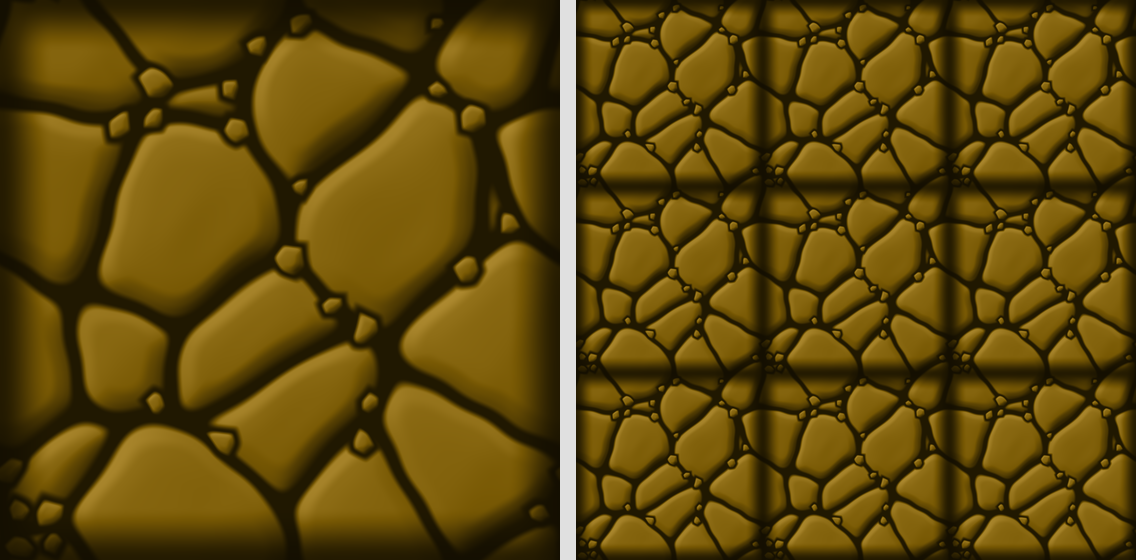
Left, the tile; right, the same tile 3 across and 3 down.
Write a WebGL 2 fragment shader that draws this texture.

```glsl
#version 300 es
precision highp float;
// Painted ochre cobbles with dark joints and small pebbles where joints meet.
// Stones are cells of a wrapped, weighted Voronoi diagram with rounded corners;
// bevels are lit from the upper left and the tile darkens towards its borders.

#define STONES 4.0        // stone cells per side
#define PEBBLES 16.0      // pebble candidates per side
#define JITTER 0.88       // irregularity of stone sites
#define WEIGHT 0.6        // variation of stone size
#define JOINT 0.052       // half width of a joint, in stone cells
#define ROUNDING 19.0     // higher is sharper corners
#define MEETING 0.24      // how near a joint crossing pebbles lie
#define FACE 0.508        // brightness of stone faces
#define JOINT_TONE 0.125  // brightness of joints
#define BORDER 0.095      // width of the dark border

out vec4 fragColor;
uniform vec2 u_resolution;

const float TAU = 6.2831853;
const vec2 LIGHT = vec2(-0.6, 0.8);

vec3 hash3(vec2 cell, uint salt) {
  uvec3 v = uvec3(uvec2(ivec2(cell)), salt) * 1664525u + 1013904223u;
  for (int i = 0; i < 2; i++) {
    v.x += v.y * v.z;
    v.y += v.z * v.x;
    v.z += v.x * v.y;
    v ^= v >> 16u;
  }
  return vec3(v >> 8u) / 16777216.0;
}

float noise(vec2 p) {
  vec2 c = floor(p), f = smoothstep(0.0, 1.0, p - c);
  float low = mix(hash3(c, 7u).x, hash3(c + vec2(1, 0), 7u).x, f.x);
  float high = mix(hash3(c + vec2(0, 1), 7u).x, hash3(c + vec2(1, 1), 7u).x, f.x);
  return mix(low, high, f.y);
}

// Stone site: position in xy, weight in z
vec3 stoneSite(vec2 cell) {
  vec3 h = hash3(mod(cell, STONES), 1u);
  return vec3(cell + 0.5 + JITTER * (h.xy - 0.5), WEIGHT * h.z);
}

float power(vec2 p, vec3 site) {
  vec2 d = p - site.xy;
  return dot(d, d) - site.z;
}

// Small where three stones meet
float crossing(vec2 p) {
  vec3 best = vec3(1e3);
  for (int i = 0; i < 25; i++) {
    float w = power(p, stoneSite(floor(p) + vec2(i % 5 - 2, i / 5 - 2)));
    if (w < best.x) best = vec3(w, best.xy);
    else if (w < best.y) best = vec3(best.x, w, best.y);
    else best.z = min(best.z, w);
  }
  return best.z - best.x;
}

// Inner distance to the rounded outline in x, outward direction in yz
vec3 stoneEdge(vec2 p, out vec2 cell) {
  float nearest = 1e3;
  for (int i = 0; i < 25; i++) {
    vec2 c = floor(p) + vec2(i % 5 - 2, i / 5 - 2);
    float w = power(p, stoneSite(c));
    if (w < nearest) { nearest = w; cell = c; }
  }
  vec2 centre = stoneSite(cell).xy;
  vec3 sum = vec3(0.0);
  for (int i = 0; i < 25; i++) {
    vec2 c = floor(p) + vec2(i % 5 - 2, i / 5 - 2);
    if (c == cell) continue;
    vec3 other = stoneSite(c);
    vec2 to = other.xy - centre;
    float len = max(length(to), 0.01);
    float w = exp(-ROUNDING * (power(p, other) - nearest) / (2.0 * len));
    sum += w * vec3(1.0, to / len);
  }
  return vec3(-log(sum.x + 1e-9) / ROUNDING - JOINT, sum.yz / (sum.x + 1e-9));
}

vec3 pebbleEdge(vec2 q, float radius, vec2 id) {
  float k = 7.0 / radius;
  vec3 sum = vec3(0.0);
  for (int i = 0; i < 6; i++) {
    vec3 h = hash3(id, uint(20 + i));
    float a = TAU * (float(i) + 0.6 * h.x) / 6.0;
    vec2 dir = vec2(cos(a), sin(a));
    sum += exp(-k * (radius * (0.8 + 0.5 * h.y) - dot(q, dir))) * vec3(1.0, dir);
  }
  return vec3(-log(sum.x + 1e-9) / k, sum.yz / (sum.x + 1e-9));
}

// Brightness of a bevelled surface with soft diagonal strokes
float shade(vec3 edge, vec2 rel, vec2 id, float bevel) {
  float lit = dot(edge.yz, LIGHT);
  vec2 along = vec2(dot(rel, vec2(0.6, 0.8)) * 1.3, dot(rel, vec2(0.8, -0.6)) * 4.5);
  float stroke = noise(along + id * 9.0 + 50.0) - 0.5;
  float depth = edge.x / bevel + 0.35 * stroke;
  float tone = FACE + 0.05 * dot(rel, LIGHT) + 0.035 * stroke;
  tone += 0.03 * lit * (1.0 - smoothstep(0.8, 2.4, depth));
  tone += 0.095 * max(lit, 0.0) * (1.0 - smoothstep(0.35, 1.05, depth));
  float shadow = 0.6 * (1.0 - smoothstep(0.6, 1.3, depth)) + 0.4 * (1.0 - smoothstep(0.1, 0.7, depth));
  return tone + 0.27 * min(lit, 0.0) * shadow;
}

void main() {
  vec2 uv = gl_FragCoord.xy / u_resolution;
  vec2 bend = 0.005 * sin(TAU * (uv.yx * vec2(3, 4) + uv * vec2(1, 2)))
            + 0.002 * sin(TAU * (uv.yx * vec2(9, 8) - uv * vec2(3, 5)));
  vec2 p = (uv + bend) * STONES;

  // Stones
  vec2 cell;
  vec3 edge = stoneEdge(p, cell);
  float stone = shade(edge, p - stoneSite(cell).xy, mod(cell, STONES), 0.13);
  float tone = mix(JOINT_TONE, stone, smoothstep(-0.03, 0.025, edge.x));

  // Pebbles
  float scale = PEBBLES / STONES;
  for (int i = 0; i < 9; i++) {
    vec2 c = floor(p * scale) + vec2(i % 3 - 1, i / 3 - 1);
    vec2 id = mod(c, PEBBLES);
    vec3 h = hash3(id, 2u);
    vec2 centre = (c + 0.5 + 0.35 * (h.xy - 0.5)) / scale;
    vec2 q = p - centre;
    if (h.z < 0.2 || dot(q, q) > 0.06) continue;
    float near = crossing(centre) / MEETING;
    if (near > 1.0) continue;
    float radius = mix(0.115, 0.055, near) * (0.7 + 0.4 * h.z);
    vec3 rim = pebbleEdge(q, radius, id);
    tone = mix(JOINT_TONE, tone, smoothstep(0.015, 0.07, -rim.x));
    tone = mix(tone, shade(rim, q * 3.0, id, radius * 0.6), smoothstep(-0.015, 0.015, rim.x));
  }

  // Dark border, then brightness to ochre
  vec2 inset = smoothstep(0.0, BORDER, min(uv, 1.0 - uv));
  tone = mix(0.06 + 0.16 * tone, tone, inset.x * inset.y);
  vec3 colour = tone * vec3(1.0, 0.74, 0.03) + max(tone - 0.47, 0.0) * vec3(0.0, 0.18, 0.8);
  fragColor = vec4(colour, 1.0);
}
```
